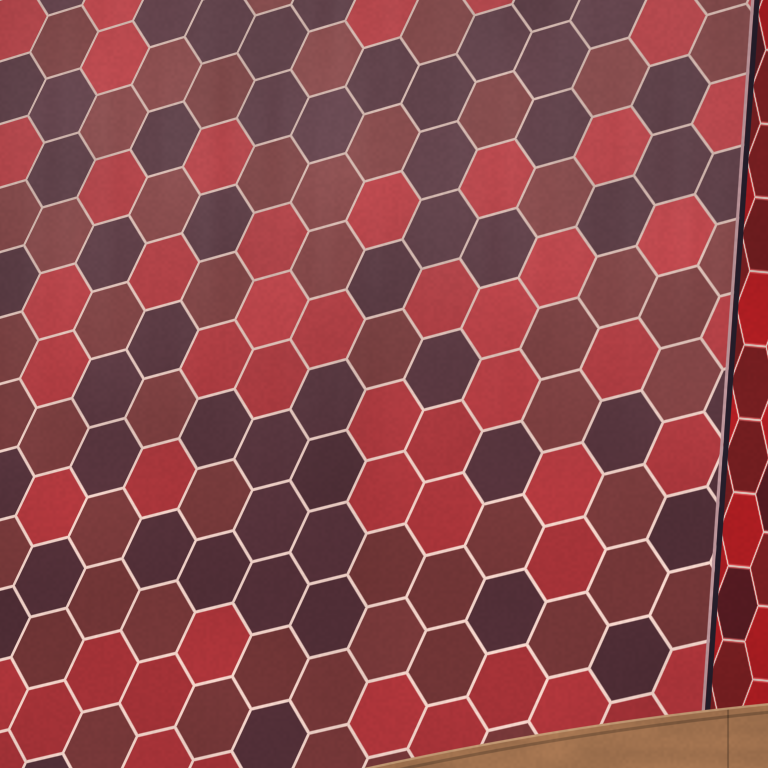
This pattern is drawn by a Shadertoy shader. Its source:

```glsl
#define GROUT_HALF 0.022
#define RED vec3(0.655, 0.200, 0.220)
#define BROWN vec3(0.450, 0.212, 0.215)
#define DARK vec3(0.315, 0.180, 0.212)
#define GROUT vec3(0.940, 0.820, 0.780)
#define LEDGE vec3(0.635, 0.450, 0.310)
#define HAZE vec3(0.075, 0.090, 0.090)
#define SHUFFLE 0.5
#define GRAIN 0.05

float hash(vec2 p) {
    return fract(sin(dot(p, vec2(127.1, 311.7))) * 43758.5453);
}

float noise(vec2 p) {
    vec2 i = floor(p), f = fract(p);
    f = f * f * (3.0 - 2.0 * f);
    return mix(mix(hash(i), hash(i + vec2(1, 0)), f.x),
               mix(hash(i + vec2(0, 1)), hash(i + vec2(1, 1)), f.x), f.y);
}

// Round axial hex coordinates to the nearest cell
vec2 nearestCell(vec2 axial) {
    vec3 cube = vec3(axial, -axial.x - axial.y);
    vec3 r = round(cube);
    vec3 err = abs(r - cube);
    if (err.x > err.y && err.x > err.z) r.x = -r.y - r.z;
    else if (err.y > err.z) r.y = -r.x - r.z;
    return r.xy;
}

// Distance to the cell border, with neighbouring centres one unit apart
float edgeDistance(vec2 d) {
    return 0.5 - max(max(abs(d.x + 0.5 * d.y), abs(d.y + 0.5 * d.x)),
                     0.5 * abs(d.x - d.y));
}

// Three-colour layout, partly shuffled to leave small clusters
vec3 tileColor(vec2 cell) {
    float tone = mod(cell.x - cell.y, 3.0);
    if (hash(cell + 4.7) < SHUFFLE) tone = floor(3.0 * hash(cell + 19.3));
    vec3 color = tone < 0.5 ? RED : tone < 1.5 ? BROWN : DARK;
    return color * (0.95 + 0.10 * hash(cell + 41.0));
}

vec3 hexWall(vec2 axial, float haze, float soft) {
    vec2 cell = nearestCell(axial);
    float edge = edgeDistance(axial - cell);
    vec3 tile = tileColor(cell) + HAZE * haze;
    vec3 grout = GROUT * (1.0 - 0.13 * haze);
    float halfWidth = GROUT_HALF * (1.0 - 0.15 * haze);
    return mix(grout, tile, smoothstep(halfWidth - soft, halfWidth + soft, edge));
}

float band(float d, float halfWidth, float soft) {
    return 1.0 - smoothstep(halfWidth - soft, halfWidth + soft, abs(d));
}

void mainImage(out vec4 fragColor, in vec2 fragCoord) {
    vec2 p = fragCoord / iResolution.xy;
    p.y = 1.0 - p.y;
    float aa = max(0.8 / iResolution.y, 0.0010);

    // Front face seen in perspective
    mat3 latticeToCanvas = mat3(0.0705, 0.0220, -0.0094,
                               -0.0031, 0.0889, -0.0077,
                                0.5013, 0.5469, 1.0);
    vec3 q = inverse(latticeToCanvas) * vec3(p, 1.0);
    float haze = 1.0 - smoothstep(0.15, 0.80, p.y);
    haze *= 0.85 + 0.3 * noise(p * vec2(45.0, 6.0));
    vec3 color = hexWall(q.xy / q.z, haze, aa / 0.085);

    // Foreshortened side face
    float seam = p.x - (0.9857 - 0.0695 * p.y);
    mat2 sideToCanvas = mat2(0.039, 0.052, -0.007, 0.096);
    vec2 sideAxial = inverse(sideToCanvas) * (p - vec2(0.966, 0.690));
    vec3 side = hexWall(sideAxial + vec2(30.0, 0.0), 0.0, aa / 0.05);
    side *= mix(vec3(1.0, 0.55, 0.58), vec3(0.9), smoothstep(0.6, 0.8, side.g));
    color = mix(color, side, smoothstep(-aa, aa, seam));

    // Corner trim: pale strip beside a dark gap
    color = mix(color, vec3(0.72, 0.57, 0.59), band(seam + 0.0055, 0.0022, aa));
    color = mix(color, vec3(0.14, 0.11, 0.16), band(seam, 0.0034, aa));

    // Curved ledge with a shaded lip and a joint
    float t = 1.0 - p.x;
    float below = p.y - (0.9155 + 0.10 * t + 0.115 * t * t);
    vec3 ledge = LEDGE * (0.94 + 0.12 * noise(p * vec2(18.0, 60.0)));
    ledge *= 1.0 - 0.22 * band(below - 0.012, 0.0020, aa);
    ledge *= 1.0 - 0.25 * band(p.x - 0.948, 0.0012, aa);
    ledge = mix(ledge, vec3(0.76, 0.60, 0.45), band(below, 0.0030, aa));
    color = mix(color, ledge, smoothstep(-aa, aa, below));

    // Fine surface grain and broad soiling
    color *= 1.0 + GRAIN * (noise(p * 240.0) - 0.5);
    color *= 0.96 + 0.08 * noise(p * 9.0);
    fragColor = vec4(color, 1.0);
}
```
